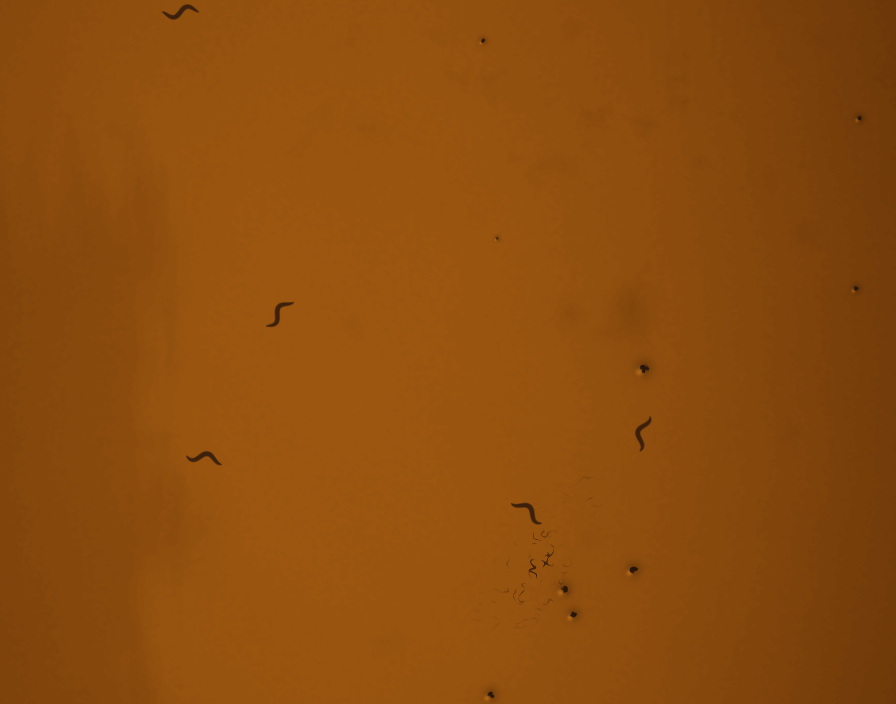
Write a Shadertoy shader that draws this texture.

```glsl
// Amber agar plate under a lamp, with small dark worms, pits, crumbs and smudges.

vec2 gradientAt(vec2 cell) {
    float angle = 6.2832 * fract(sin(dot(cell, vec2(127.1, 311.7))) * 43758.5);
    return vec2(cos(angle), sin(angle));
}

float gradientNoise(vec2 p) {
    vec2 i = floor(p), f = fract(p);
    vec2 u = f * f * f * (f * (f * 6.0 - 15.0) + 10.0);
    vec2 e = vec2(0.0, 1.0);
    float low  = mix(dot(gradientAt(i), f), dot(gradientAt(i + e.yx), f - e.yx), u.x);
    float high = mix(dot(gradientAt(i + e), f - e), dot(gradientAt(i + 1.0), f - 1.0), u.x);
    return mix(low, high, u.y);
}

float fbm(vec2 p) {
    float sum = 0.0, weight = 0.6;
    for (int i = 0; i < 4; i++) {
        sum += weight * gradientNoise(p);
        p = p * 2.03 + 17.3;
        weight *= 0.5;
    }
    return sum;
}

// Soft elliptical spot, 1 at its centre
float spot(vec2 p, vec2 centre, vec2 radius) {
    vec2 d = (p - centre) / radius;
    return exp(-dot(d, d));
}

// Wavy tapered body; pose holds position and heading
float worm(vec2 p, vec3 pose, float phase, float blur) {
    float c = cos(pose.z), s = sin(pose.z);
    vec2 q = mat2(c, -s, s, c) * (p - pose.xy);
    float along = clamp(q.x, -0.025, 0.025);
    float wave = along * 150.0 + phase;
    float slope = 0.9 * cos(wave);
    vec2 d = vec2(q.x - along, (q.y - 0.006 * sin(wave)) / sqrt(1.0 + slope * slope));
    float width = 0.0034 * sqrt(1.05 - pow(along / 0.025, 2.0));
    return smoothstep(blur, -blur, length(d) - width);
}

// Lamp falloff, darker left band and smudges, as one brightness value
float plateTone(vec2 p, vec2 uv) {
    float cloud = fbm(p * 7.0), grain = fbm(p * 22.0);
    vec2 d = uv - vec2(0.37, 0.45);
    float tone = 1.06 - 2.05 * d.x * d.x - 0.5 * d.y * d.y + 0.05 * cloud;

    float streak = fbm(p * vec2(22.0, 4.0));
    float band = smoothstep(0.22, 0.13, uv.x + 0.06 * streak + 0.03 * cloud);
    tone -= 0.24 * band * smoothstep(0.86, 0.62, uv.y + 0.15 * streak);
    tone -= 0.10 * spot(p, vec2(0.27, 0.25), vec2(0.05, 0.08)) * (1.0 + grain);

    float stained = spot(p, vec2(0.85, 0.83), vec2(0.40, 0.11));
    tone -= 0.17 * stained * smoothstep(0.10, 0.42, fbm(p * 15.0 + 4.0));
    vec2 rough = p + 0.03 * vec2(grain, cloud);
    tone -= 0.28 * spot(rough, vec2(0.90, 0.56), vec2(0.028, 0.042));
    tone -= 0.15 * spot(rough, vec2(0.81, 0.55), vec2(0.016, 0.022));

    // Scattered faint fingerprints
    for (float i = 0.0; i < 12.0; i++) {
        vec2 place = fract(vec2(0.755, 0.57) * i + vec2(0.13, 0.82)) * vec2(1.27, 1.0);
        tone -= 0.085 * spot(rough, place, vec2(0.014 + 0.001 * i, 0.015));
    }
    return tone;
}

void mainImage(out vec4 fragColor, in vec2 fragCoord) {
    vec2 uv = fragCoord / iResolution.xy;
    vec2 p = fragCoord / iResolution.y * (1.2757 * iResolution.y / iResolution.x);
    p.y = uv.y;
    float blur = max(1.0 / iResolution.y, 0.0015);

    // Ragged tonal steps
    float level = plateTone(p, uv) * 15.0;
    level += 0.65 * gradientNoise(p * 95.0) + 0.45 * gradientNoise(p * vec2(170.0, 210.0));
    float tone = (floor(level) + smoothstep(0.25, 0.75, fract(level))) / 15.0;
    vec3 color = mix(vec3(0.40, 0.20, 0.03), vec3(0.60, 0.33, 0.06), clamp(tone, -0.3, 1.1));

    // Curled crumbs, densest under the lower worm
    vec2 bent = p + 0.006 * vec2(gradientNoise(p * 60.0), gradientNoise(p * 60.0 + 9.0));
    float curl = smoothstep(0.11, 0.03, abs(gradientNoise(bent * 75.0)));
    curl *= smoothstep(0.05, 0.30, gradientNoise(p * 48.0 + 5.0));
    float litter = spot(p, vec2(0.765, 0.195), vec2(0.035, 0.05));
    litter += 0.4 * spot(p, vec2(0.835, 0.30), vec2(0.022, 0.025));
    litter += 0.3 * spot(p, vec2(0.715, 0.14), vec2(0.04, 0.03));
    color = mix(color, vec3(0.22, 0.11, 0.04), min(0.9, curl * litter));

    // Pits: position and radius, each with a glint and a soft shadow
    vec3 pits[9] = vec3[9](
        vec3(0.917, 0.477, 0.0062), vec3(0.902, 0.191, 0.0054), vec3(0.804, 0.163, 0.0054),
        vec3(0.817, 0.127, 0.0050), vec3(0.699, 0.013, 0.0050), vec3(1.219, 0.590, 0.0036),
        vec3(1.224, 0.832, 0.0034), vec3(0.688, 0.942, 0.0030), vec3(0.708, 0.661, 0.0020));
    for (int i = 0; i < 9; i++) {
        float r = pits[i].z;
        vec2 q = p - pits[i].xy;
        color *= 1.0 - 0.22 * spot(q, vec2(0.0), vec2(2.2 * r));
        color += vec3(0.20, 0.13, 0.05) * spot(q, vec2(-1.1, -0.9) * r, vec2(0.8 * r));
        float edge = length(q) - r * (0.8 + 0.7 * gradientNoise(p * 190.0));
        color = mix(color, vec3(0.13, 0.07, 0.03), 0.92 * smoothstep(blur, -blur, edge));
    }

    // Worms: position and heading
    vec3 worms[5] = vec3[5](
        vec3(0.257, 0.983, 0.15), vec3(0.397, 0.555, 0.85), vec3(0.291, 0.350, -0.15),
        vec3(0.914, 0.385, 1.30), vec3(0.752, 0.274, -0.65));
    for (int i = 0; i < 5; i++) {
        float body = worm(p, worms[i], 0.5 * float(i), blur);
        color = mix(color, vec3(0.20, 0.105, 0.045), 0.9 * body);
    }

    fragColor = vec4(color, 1.0);
}
```
